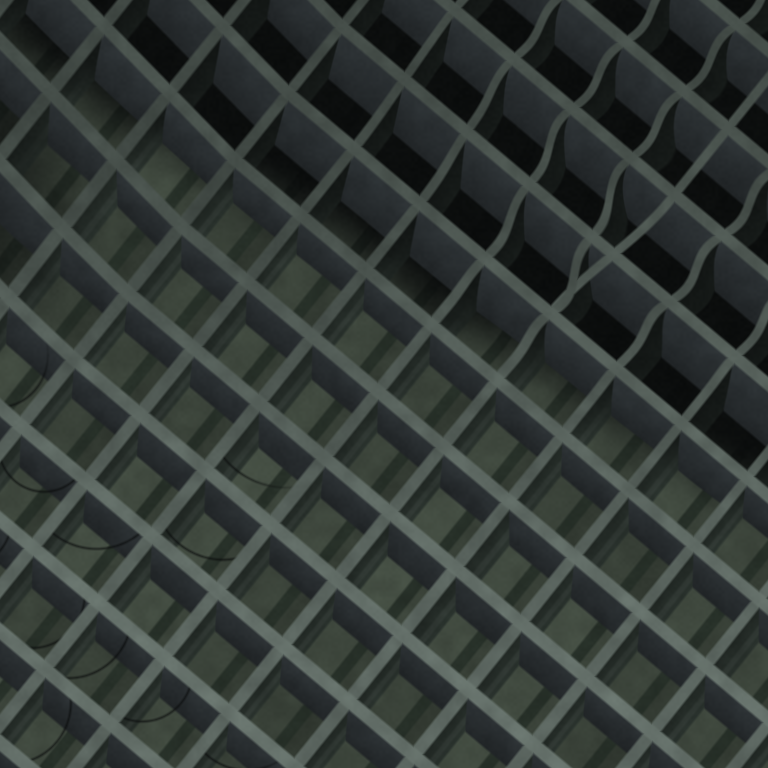
Give the GLSL for this pattern, as a WebGL 2 fragment shader.

```glsl
#version 300 es
precision highp float;
// Draws a dim diagonal grating with deep square cells, striped floors and a few bent slats.
uniform vec2 u_resolution;
out vec4 outColor;

const vec2 ORIGIN = vec2(0.306, 0.792);
const vec2 STEP_A = vec2(0.0853, -0.0716);
const vec2 STEP_B = vec2(-0.0697, -0.0866);
const vec3 SLAT_DIM = vec3(0.28, 0.315, 0.295);
const vec3 SLAT_LIT = vec3(0.395, 0.44, 0.415);
const vec3 WALL_NAVY = vec3(0.165, 0.185, 0.195);
const vec3 WALL_GREEN = vec3(0.125, 0.15, 0.135);
const vec3 FLOOR_LIGHT = vec3(0.245, 0.28, 0.24);
const vec3 FLOOR_GROOVE = vec3(0.15, 0.185, 0.155);
const vec3 BLACK = vec3(0.035, 0.042, 0.042);

float hash(vec2 p) {
  return fract(sin(dot(p, vec2(127.1, 311.7))) * 43758.5453);
}

float noise(vec2 p) {
  vec2 i = floor(p), f = fract(p);
  f = f * f * (3.0 - 2.0 * f);
  return mix(mix(hash(i), hash(i + vec2(1, 0)), f.x),
             mix(hash(i + vec2(0, 1)), hash(i + vec2(1, 1)), f.x), f.y);
}

// Soft step from 0 to 1 around an edge
float edge(float at, float x, float blur) {
  return smoothstep(at - blur, at + blur, x);
}

float band(float x, float lo, float hi, float blur) {
  return edge(lo, x, blur) * (1.0 - edge(hi, x, blur));
}

// Lattice coordinates after the sag at upper left and the bends at upper right
vec2 warpGrid(vec2 g, vec2 p) {
  g -= min(g.x, 0.0) * vec2(0.08, 0.10) * smoothstep(0.3, 0.85, p.y);
  float spread = 1.0 - smoothstep(-3.2, -1.0, g.y);
  float bent = smoothstep(0.55, 0.75, p.x) * smoothstep(0.48, 0.62, p.y);
  float shift = 0.115 * max(g.x, 0.0) * (1.0 - smoothstep(3.7, 4.9, g.x));
  g.x += shift * spread + 0.055 * bent * sin(6.2832 * g.y);
  return g;
}

// Thin dark arc crossing some cells
float wire(vec2 f, vec2 id, float blur) {
  float r = 0.5 + 0.5 * hash(id + 4.0);
  vec2 c = vec2(hash(id + 1.7), hash(id + 8.3)) * 0.8 - 0.2;
  float line = 1.0 - edge(0.012, abs(length(f - c) - r), blur);
  return line * step(0.55, hash(id + 2.9));
}

// Walls and floor inside one cell; gloom is 0 where lit and 1 where black
vec3 cellColor(vec2 f, vec2 id, float gloom, float blur) {
  float rnd = hash(id);
  float depth = mix(0.39, 0.56, gloom) + 0.04 * (rnd - 0.5);
  float side = 0.29 + 0.08 * (hash(id + 5.1) - 0.5);
  float groove = 0.66 + 0.08 * (rnd - 0.5);

  vec3 ground = FLOOR_LIGHT * (0.9 + 0.2 * rnd);
  ground = mix(ground, FLOOR_GROOVE, band(f.x, groove, groove + 0.14, blur));
  ground = mix(ground, ground * 0.86, edge(groove + 0.14, f.x, blur));
  ground = mix(ground, BLACK, gloom * 0.96);

  vec3 back = WALL_NAVY * (1.12 - 0.35 * f.y / depth);
  vec3 flank = WALL_GREEN * (0.9 + 0.4 * f.x / side);
  flank += 0.035 * band(f.x, side * 0.6, side * 0.82, blur) * (1.0 - gloom);
  flank = mix(flank, BLACK, gloom * 0.6);

  vec3 col = mix(ground, flank, 1.0 - edge(side, f.x, blur));
  float isBack = (1.0 - edge(depth, f.y, blur))
               * edge(0.0, f.x / side - f.y / depth, blur * 3.0);
  return mix(col, back, isBack);
}

void main() {
  vec2 p = gl_FragCoord.xy / u_resolution;
  float pixel = 9.0 / min(u_resolution.x, u_resolution.y);
  float blur = max(0.02, pixel);
  vec2 raw = inverse(mat2(STEP_A, STEP_B)) * (p - ORIGIN);
  vec2 g = warpGrid(raw, p);
  vec2 id = floor(g), f = fract(g);

  // Light falls off toward the top and the right corner
  float above = p.y - (0.935 - 0.6 * p.x);
  float gloom = smoothstep(-0.06, 0.07, above + 0.04 * (noise(p * 9.0) - 0.5));
  gloom = max(gloom, 0.65 * smoothstep(0.15, 0.0, p.x) * smoothstep(0.5, 0.75, p.y));
  vec3 col = cellColor(f, id, gloom, blur);

  // Wires at lower left
  float wireArea = (1.0 - smoothstep(0.3, 0.42, p.x)) * (1.0 - smoothstep(0.48, 0.58, p.y));
  col = mix(col, BLACK, 0.65 * wireArea * wire(f, id, blur));

  // Slats with a shaded lower lip
  float corner = smoothstep(0.7, 1.5, p.x + p.y);
  vec2 halfWidth = mix(vec2(0.076, 0.08), vec2(0.055, 0.07), corner);
  vec2 d = abs(f - 0.5 - step(0.5, f) + 0.5);
  vec2 slat = 1.0 - smoothstep(halfWidth - blur, halfWidth + blur, d);
  float extraX = 4.0 + 0.26 * (1.0 - smoothstep(-2.9, -1.0, raw.y));
  float extra = (1.0 - edge(0.055, abs(raw.x - extraX), blur)) * (1.0 - edge(-1.0, raw.y, 0.08));
  float cover = max(max(slat.x, slat.y), extra);
  float lit = 1.0 - smoothstep(0.2, 0.95, p.y + 0.12 * noise(p * 5.0));
  vec3 slatColor = mix(SLAT_DIM, SLAT_LIT, lit) * (0.96 + 0.08 * noise(g * 5.0));
  slatColor *= 1.0 - 0.1 * slat.x * (1.0 - slat.y);
  col = mix(col, slatColor, cover);

  // Fine grain and blotches
  col *= 0.94 + 0.12 * noise(p * 55.0);
  col += 0.012 * (noise(p * 240.0) - 0.5);
  outColor = vec4(clamp(col, 0.0, 1.0), 1.0);
}
```
